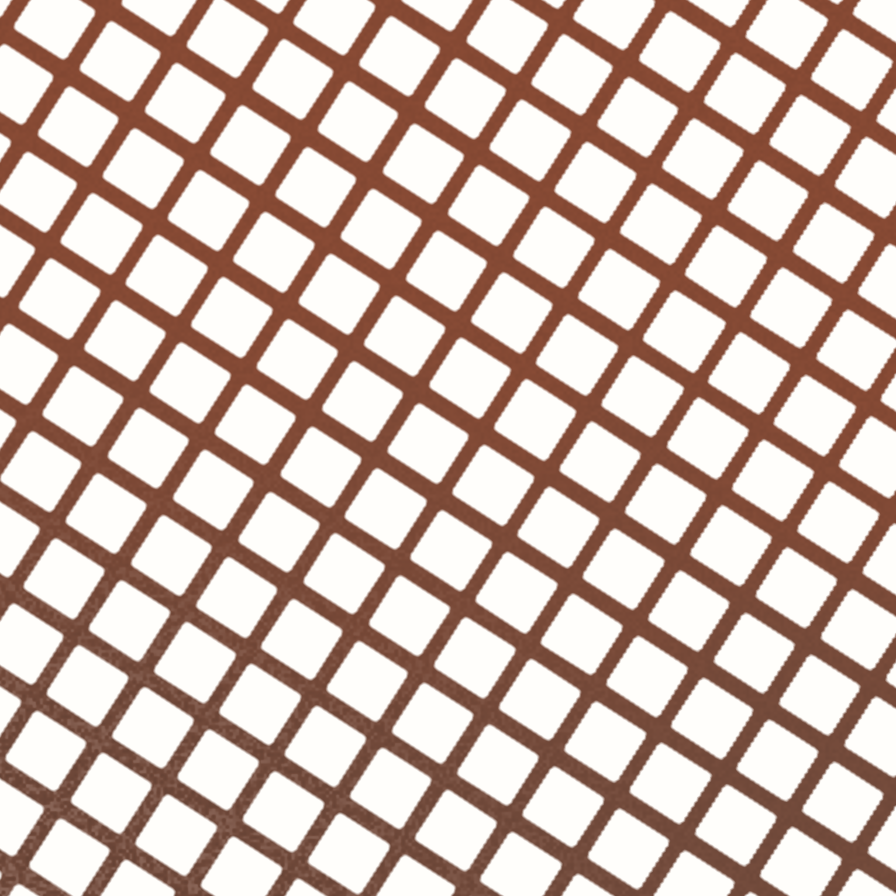
This pattern is drawn by a three.js fragment shader. Its source:

```glsl
// Slanted lattice of rust-brown bars over warm white, with softly rounded holes.
// A rotated square grid holds one rounded-box distance per cell; noise adds
// slight width drift, toothed edges and a greyer, grainier lower left.

varying vec2 vUv;

const float PITCH = 0.0866;                  // cell size, in canvas widths
const float TILT = 0.571;                    // clockwise lean, in radians
const vec2 CELL_CENTER = vec2(0.5504, 0.4583);
const vec2 BAR_WIDTH = vec2(0.195, 0.222);   // rising and falling bars, in cells
const float CORNER_RADIUS = 0.07;            // in cells
const float EDGE_SOFTNESS = 0.024;           // in cells
const float WIDTH_DRIFT = 0.016;
const float TEETH_PER_CELL = 13.0;
const float TOOTH_DEPTH = 0.028;
const float GRAIN_SCALE = 260.0;             // grains across the canvas

const vec3 PAPER = vec3(1.0, 0.995, 0.985);
const vec3 RUST = vec3(0.525, 0.287, 0.202);
const vec3 UMBER = vec3(0.445, 0.290, 0.230);
const vec3 DUST = vec3(0.510, 0.390, 0.345);

float hash(vec2 p) {
  vec3 q = fract(vec3(p.xyx) * 0.1031);
  q += dot(q, q.yzx + 33.33);
  return fract((q.x + q.y) * q.z);
}

float valueNoise(vec2 p) {
  vec2 i = floor(p);
  vec2 f = fract(p);
  f = f * f * (3.0 - 2.0 * f);
  float low = mix(hash(i), hash(i + vec2(1.0, 0.0)), f.x);
  float high = mix(hash(i + vec2(0.0, 1.0)), hash(i + 1.0), f.x);
  return mix(low, high, f.y);
}

float roundedBox(vec2 p, vec2 halfSize, float radius) {
  vec2 q = abs(p) - halfSize + radius;
  return length(max(q, 0.0)) + min(max(q.x, q.y), 0.0) - radius;
}

// Cell coordinates: x runs along the falling bars, y along the rising ones.
vec2 toGrid(vec2 p) {
  vec2 d = (p - CELL_CENTER) / PITCH;
  float c = cos(TILT);
  float s = sin(TILT);
  return vec2(c * d.x - s * d.y, s * d.x + c * d.y);
}

// Signed distance to the hole of the current cell, negative inside it.
float holeDistance(vec2 grid, vec2 uv) {
  vec2 local = fract(grid + 0.5) - 0.5;
  vec2 drift = vec2(valueNoise(grid * 0.8 + 40.0), valueNoise(grid * 0.8 + 90.0)) - 0.5;
  vec2 halfSize = 0.5 * (1.0 - BAR_WIDTH) + drift * WIDTH_DRIFT;

  // Teeth are strongest on the rising bars toward the right.
  vec2 tooth = abs(fract(grid.yx * TEETH_PER_CELL) - 0.5) - 0.25;
  float strength = mix(0.5, 1.0, smoothstep(0.4, 0.9, uv.x));
  halfSize += tooth * TOOTH_DEPTH * strength * vec2(1.0, 0.4);
  return roundedBox(local, halfSize, CORNER_RADIUS);
}

// Rust above, umber below, with dusty grain gathering at the lower left.
vec3 barColor(vec2 uv) {
  float patches = valueNoise(uv * 7.0 + 20.0) - 0.5;
  float fade = smoothstep(0.1, 0.85, uv.y + 0.12 * uv.x + 0.15 * patches);
  vec3 color = mix(UMBER, RUST, fade);

  float wear = 1.0 - smoothstep(0.05, 0.65, length(uv * vec2(0.7, 1.0)));
  float grain = valueNoise(uv * GRAIN_SCALE);
  color = mix(color, DUST, wear * smoothstep(0.35, 0.95, grain) * 0.7);
  return color * (1.0 + (grain - 0.5) * mix(0.06, 0.22, wear));
}

void main() {
  float d = holeDistance(toGrid(vUv), vUv);
  float bar = smoothstep(-EDGE_SOFTNESS, EDGE_SOFTNESS, d);
  gl_FragColor = vec4(mix(PAPER, barColor(vUv), bar), 1.0);
}
```
